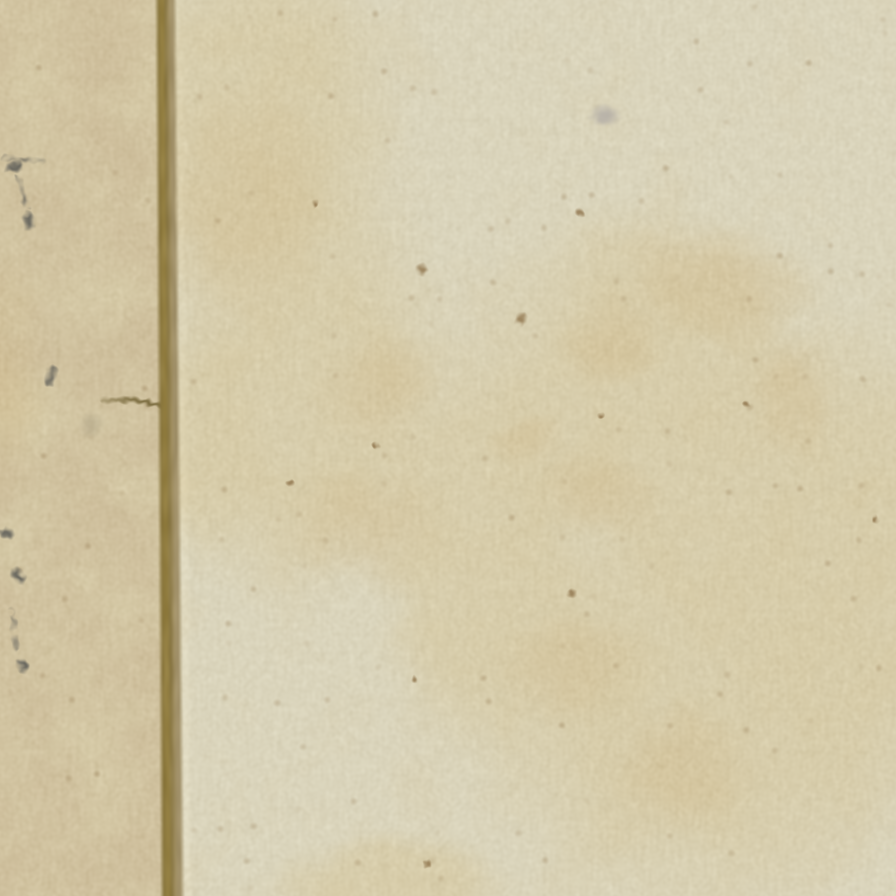
This texture is drawn by a Shadertoy shader. Its source:

```glsl
// Aged, stained paper with a dark binding gutter, ink traces and foxing specks.

const vec3 PALE = vec3(0.855, 0.832, 0.735);
const vec3 TAN = vec3(0.842, 0.798, 0.660);
const vec3 DEEP = vec3(0.815, 0.735, 0.560);
const vec3 LEFT_PAGE = vec3(0.808, 0.748, 0.612);
const vec3 OLIVE = vec3(0.575, 0.495, 0.255);
const vec3 GUTTER_GREY = vec3(0.63, 0.565, 0.41);
const vec3 INK = vec3(0.36, 0.36, 0.34);
const vec3 RUST = vec3(0.54, 0.43, 0.27);
const vec3 BLUE_GREY = vec3(0.66, 0.64, 0.63);
const float WARP = 0.045;
const float GRAIN = 0.032;
const float GUTTER_SOFT = 0.0035;

// Broad stains and darker blooms: centre, radii
const vec4 BROAD[8] = vec4[8](
    vec4(0.29, 0.87, 0.15, 0.21), vec4(0.34, 0.56, 0.16, 0.22),
    vec4(0.72, 0.57, 0.19, 0.19), vec4(0.79, 0.23, 0.25, 0.25),
    vec4(0.95, 0.38, 0.16, 0.24), vec4(0.43, 0.01, 0.13, 0.05),
    vec4(0.54, 0.38, 0.11, 0.24), vec4(0.23, 0.50, 0.07, 0.13));
const vec4 BLOOM[10] = vec4[10](
    vec4(0.42, 0.57, 0.07, 0.06), vec4(0.60, 0.50, 0.05, 0.03),
    vec4(0.635, 0.255, 0.075, 0.06), vec4(0.755, 0.14, 0.09, 0.08),
    vec4(0.68, 0.62, 0.06, 0.05), vec4(0.885, 0.56, 0.05, 0.08),
    vec4(0.67, 0.45, 0.06, 0.05), vec4(0.27, 0.78, 0.10, 0.14),
    vec4(0.41, 0.41, 0.09, 0.07), vec4(0.80, 0.68, 0.11, 0.07));
// Specks: centre, radius
const vec3 SPECK[12] = vec3[12](
    vec3(0.471, 0.699, 0.008), vec3(0.582, 0.644, 0.008),
    vec3(0.647, 0.763, 0.006), vec3(0.638, 0.338, 0.006),
    vec3(0.420, 0.503, 0.005), vec3(0.324, 0.461, 0.005),
    vec3(0.352, 0.773, 0.005), vec3(0.834, 0.549, 0.005),
    vec3(0.477, 0.036, 0.005), vec3(0.977, 0.420, 0.005),
    vec3(0.462, 0.242, 0.005), vec3(0.671, 0.536, 0.004));
// Ink strokes: start, end; short ones are dark dots, long ones worn lines
const vec4 STROKE[9] = vec4[9](
    vec4(0.012, 0.813, 0.021, 0.815), vec4(0.004, 0.824, 0.047, 0.820),
    vec4(0.020, 0.802, 0.030, 0.768), vec4(0.031, 0.757, 0.033, 0.749),
    vec4(0.059, 0.587, 0.055, 0.573), vec4(0.004, 0.406, 0.010, 0.404),
    vec4(0.018, 0.360, 0.023, 0.354), vec4(0.014, 0.318, 0.018, 0.275),
    vec4(0.024, 0.259, 0.027, 0.255));

vec2 hash2(vec2 p) {
    vec3 q = fract(p.xyx * vec3(0.1031, 0.1030, 0.0973));
    q += dot(q, q.yzx + 33.33);
    return fract((q.xx + q.yz) * q.zy);
}

float gradientNoise(vec2 p) {
    vec2 i = floor(p), f = fract(p), w = f * f * (3.0 - 2.0 * f);
    vec2 e = vec2(0.0, 1.0);
    float a = dot(hash2(i) * 2.0 - 1.0, f);
    float b = dot(hash2(i + e.yx) * 2.0 - 1.0, f - e.yx);
    float c = dot(hash2(i + e) * 2.0 - 1.0, f - e);
    float d = dot(hash2(i + 1.0) * 2.0 - 1.0, f - 1.0);
    return mix(mix(a, b, w.x), mix(c, d, w.x), w.y);
}

float fbm(vec2 p) {
    float sum = 0.0, amp = 0.6;
    for (int i = 0; i < 4; i++) {
        sum += amp * gradientNoise(p);
        p = p * 2.03 + 17.3;
        amp *= 0.5;
    }
    return sum;
}

float ellipse(vec2 p, vec4 e, float inner, float outer) {
    return 1.0 - smoothstep(inner, outer, length((p - e.xy) / e.zw));
}

float segment(vec2 p, vec2 a, vec2 b) {
    vec2 pa = p - a, ba = b - a;
    return length(pa - ba * clamp(dot(pa, ba) / dot(ba, ba), 0.0, 1.0));
}

void mainImage(out vec4 fragColor, in vec2 fragCoord) {
    vec2 uv = fragCoord / iResolution.xy;
    vec2 warped = uv + WARP * vec2(fbm(uv * 9.0), fbm(uv * 9.0 + 41.0));

    // Stains on the right page
    float clean = 1.0, bloom = 0.0;
    for (int i = 0; i < 8; i++) clean *= 1.0 - 0.88 * ellipse(warped, BROAD[i], 0.5, 1.27);
    for (int i = 0; i < 10; i++) bloom = max(bloom, ellipse(warped, BLOOM[i], 0.2, 1.2));
    float mottle = fbm(uv * 14.0 + 5.0);
    vec3 col = mix(PALE, TAN, clamp(1.0 - clean + 0.35 * mottle, 0.0, 1.0));
    col = mix(col, DEEP, clamp(0.38 * bloom + 0.2 * mottle, 0.0, 1.0));

    // Left page, warmer at its outer edge
    float gutterL = mix(0.181, 0.175, uv.y), gutterR = mix(0.204, 0.195, uv.y);
    vec3 leftCol = mix(LEFT_PAGE, TAN, clamp(0.3 + 1.5 * mottle, 0.0, 0.8));
    leftCol = mix(leftCol, DEEP, 0.5 * ellipse(warped, vec4(0.0, 0.58, 0.05, 0.13), 0.1, 1.2));
    leftCol *= 1.0 - 0.08 * ellipse(warped, vec4(0.105, 0.52, 0.02, 0.02), 0.1, 1.0);
    col = mix(leftCol, col, smoothstep(gutterL, gutterR, uv.x));

    // Paper grain and faint upright fibres
    float grain = gradientNoise(uv * 190.0) + 0.7 * gradientNoise(uv * 85.0);
    grain += 0.6 * gradientNoise(uv * vec2(210.0, 45.0) + 9.0);
    col += GRAIN * grain * vec3(0.9, 1.0, 1.15);

    // Scattered faint flecks, then the larger specks
    vec2 cell = floor(uv * 34.0), rnd = hash2(cell + 3.0);
    vec2 fleckPos = fract(uv * 34.0) - 0.25 - 0.5 * hash2(cell + 71.0);
    float fleck = (1.0 - smoothstep(0.0, 0.2, length(fleckPos))) * step(0.85, rnd.x);
    col = mix(col, RUST, 0.3 * rnd.y * fleck);
    vec2 rough = uv + 0.005 * vec2(gradientNoise(uv * 130.0), gradientNoise(uv * 130.0 + 23.0));
    for (int i = 0; i < 12; i++) {
        float d = length(rough - SPECK[i].xy);
        col = mix(col, RUST, 0.75 * (1.0 - smoothstep(0.1, 1.1, d / SPECK[i].z)));
    }
    col = mix(col, BLUE_GREY, 0.65 * ellipse(rough, vec4(0.675, 0.871, 0.02, 0.014), 0.1, 1.1));

    // Broken ink strokes and the short crease
    for (int i = 0; i < 9; i++) {
        vec4 s = STROKE[i];
        float dark = 1.0 - smoothstep(0.009, 0.025, distance(s.xy, s.zw));
        float worn = 0.3 + 0.9 * gradientNoise(uv * 90.0 + float(i));
        float d = segment(rough, s.xy, s.zw);
        float stroke = 1.0 - smoothstep(0.0, mix(0.005, 0.008, dark), d);
        col = mix(col, INK, stroke * clamp(mix(worn, 0.85, dark), 0.0, 1.0));
    }
    float crease = min(segment(rough, vec2(0.115, 0.553), vec2(0.145, 0.554)),
                       segment(rough, vec2(0.145, 0.554), vec2(0.179, 0.548)));
    float creaseFade = 0.3 + 0.5 * smoothstep(0.10, 0.16, uv.x);
    col = mix(col, OLIVE * 0.75, creaseFade * (1.0 - smoothstep(0.0, 0.005, crease)));

    // Gutter: dark left lip, olive body, grey right side, pale rim
    float across = (uv.x - gutterL) / (gutterR - gutterL);
    vec3 gutter = mix(OLIVE, GUTTER_GREY, smoothstep(0.3, 0.85, across));
    gutter *= 1.0 - 0.08 * (1.0 - smoothstep(0.0, 0.3, across));
    gutter *= 1.0 - 0.06 * (1.0 - smoothstep(0.0, 0.2, abs(across - 0.5)));
    gutter += 0.06 * gradientNoise(uv * vec2(160.0, 30.0));
    col += 0.03 * (1.0 - smoothstep(0.0, 0.008, abs(uv.x - gutterR - 0.005))) * (1.0 - 0.6 * uv.y);
    float soft = max(1.5 / iResolution.y, GUTTER_SOFT);
    float mask = smoothstep(gutterL - soft, gutterL + soft, uv.x)
               * (1.0 - smoothstep(gutterR - soft, gutterR + soft, uv.x));
    fragColor = vec4(clamp(mix(col, gutter, mask), 0.0, 1.0), 1.0);
}
```
